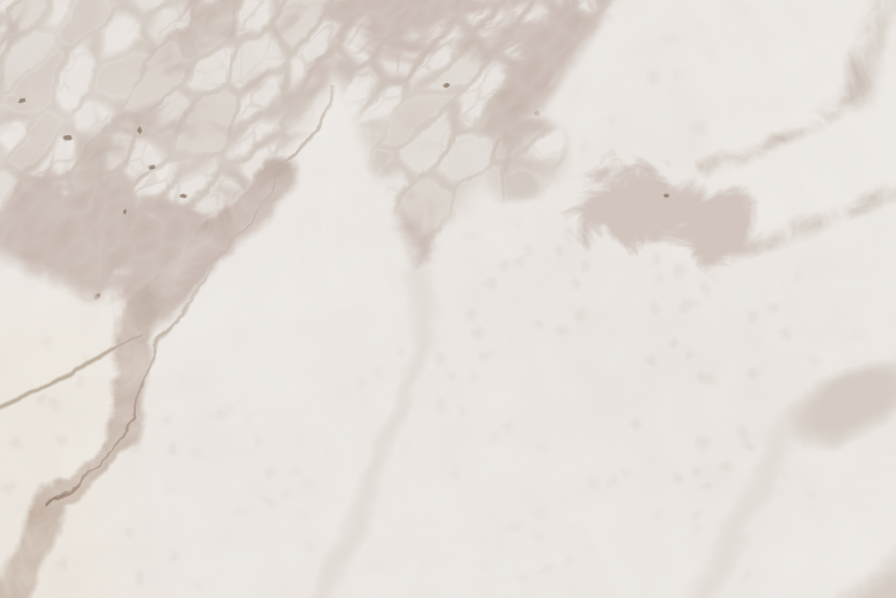
A WebGL 1 fragment shader for this texture:

```glsl
precision highp float;
uniform vec2 u_resolution;

const vec3 WHITE = vec3(0.928, 0.912, 0.898);
const vec3 TAUPE = vec3(0.700, 0.640, 0.580);
const vec3 ROSE = vec3(0.715, 0.635, 0.595);
const vec3 UMBER = vec3(0.470, 0.390, 0.340);

vec2 hash2(vec2 p) {
  vec3 h = fract(vec3(p.xyx) * vec3(0.1031, 0.1030, 0.0973));
  h += dot(h, h.yzx + 33.33);
  return fract((h.xx + h.yz) * h.zy);
}

vec2 rotate(vec2 p, float angle) {
  float c = cos(angle), s = sin(angle);
  return vec2(c * p.x + s * p.y, c * p.y - s * p.x);
}

// Layered, self-bending sines, roughly -1 to 1
float ripples(vec2 p) {
  float sum = 0.0, amp = 0.5;
  for (int i = 0; i < 6; i++) {
    p = rotate(p, 1.1) * 1.75 + 1.7;
    p += 0.7 * sin(p.yx * 0.8 + 0.6);
    sum += amp * sin(p.x) * sin(p.y);
    amp *= 0.62;
  }
  return sum;
}

// Cellular noise: nearest distance, gap to the second, cell random
vec3 cells(vec2 p) {
  vec2 base = floor(p), f = fract(p);
  vec3 r = vec3(8.0, 8.0, 0.0);
  for (int j = -1; j <= 1; j++) {
    for (int i = -1; i <= 1; i++) {
      vec2 o = vec2(float(i), float(j));
      vec2 h = hash2(base + o + 50.0);
      float d = length(o + 0.1 + 0.8 * h - f);
      if (d < r.x) r = vec3(d, r.x, fract(h.x * 7.3 + h.y * 3.1));
      else r.y = min(r.y, d);
    }
  }
  return vec3(r.x, r.y - r.x, r.z);
}

// Signed distance, positive on the left of the line a to b
float side(vec2 p, vec2 a, vec2 b) {
  vec2 d = normalize(b - a);
  return d.x * (p.y - a.y) - d.y * (p.x - a.x);
}

float vein(vec2 p, vec2 a, vec2 b, float width) {
  vec2 d = b - a;
  float t = clamp(dot(p - a, d) / dot(d, d), 0.0, 1.0);
  return 1.0 - smoothstep(0.0, width, length(p - a - d * t));
}

float blotch(vec2 p, vec2 center, vec2 radius, float angle) {
  return 1.0 - length(rotate(p - center, angle) / radius);
}

// Elongated pale clasts in a taupe matrix
float brecciaTone(vec2 p, float patches) {
  vec3 big = cells(rotate(p, 0.88) * vec2(9.0, 19.0));
  vec3 small = cells(rotate(p, 0.75) * vec2(18.0, 34.0));
  float seam = 1.0 - smoothstep(0.02, 0.42, big.y);
  float crack = 1.0 - smoothstep(0.0, 0.35, small.y);
  float clast = 0.06 + 0.36 * big.z * big.z * smoothstep(0.0, 0.25, big.y);
  float tone = max(clast, seam * (0.48 + 0.25 * patches));
  tone = max(tone, crack * (0.26 + 0.3 * patches));
  return mix(tone, 0.56 + 0.12 * small.y, smoothstep(0.0, 0.4, patches + 0.3 * big.z - 0.13));
}

void main() {
  vec2 p = gl_FragCoord.xy / u_resolution.y;
  float soft = ripples(p * 2.3 + 4.0);
  float fine = ripples(p * 19.0);
  vec2 w = p + 0.016 * vec2(ripples(p * 6.0), ripples(p * 6.0 + 9.0));
  w += 0.009 * vec2(fine, ripples(p * 19.0 + 5.0));

  // Ground: clouds and faint grey spots
  vec3 spots = cells(w * 26.0);
  float spot = step(0.72, spots.z) * (1.0 - smoothstep(0.05, 0.42, spots.x));
  float tone = 0.03 + 0.05 * soft + 0.025 * fine + 0.10 * spot * smoothstep(-0.2, 0.4, soft);

  // Broken zone across the top left, with a wedge to the middle
  vec2 fork = vec2(0.24, 0.47), tip = vec2(0.70, 0.54);
  float west = min(side(w, vec2(0.0, 0.56), fork), side(w, fork, vec2(0.57, 0.86)));
  float wedge = min(side(w, vec2(0.57, 0.84), tip), side(w, tip, vec2(1.02, 0.96)));
  float lobe = 0.09 * blotch(w, vec2(0.87, 0.74), vec2(0.09, 0.07), 0.6);
  float zone = smoothstep(-0.012, 0.03, max(max(west, wedge), lobe));
  float patches = ripples(rotate(p, 0.8) * vec2(4.0, 6.5) + 2.0);
  patches += 0.5 * smoothstep(0.16, 0.0, abs(west)) - 0.08;
  tone = mix(tone, brecciaTone(w, patches), zone);

  // Stains on the right
  float stain = blotch(w, vec2(1.07, 0.66), vec2(0.15, 0.075), -0.1);
  stain = max(stain, blotch(w, vec2(1.19, 0.62), vec2(0.09, 0.065), 0.5));
  stain = smoothstep(-0.05, 0.45, stain + 0.45 * fine);
  float shade = smoothstep(0.0, 0.6, blotch(w, vec2(1.42, 0.33), vec2(0.15, 0.065), 0.55));
  shade = max(shade, smoothstep(0.0, 0.05, -side(w, vec2(1.39, 0.0), vec2(1.5, 0.09))));
  tone = max(tone, max(0.50 * stain, 0.40 * shade));

  // Soft pale veins
  float pale = vein(w, tip, vec2(0.71, 0.42), 0.045);
  pale = max(pale, vein(w, vec2(0.71, 0.42), vec2(0.62, 0.20), 0.030));
  pale = max(pale, vein(w, vec2(0.62, 0.20), vec2(0.54, 0.0), 0.035));
  pale = max(pale, vein(w, vec2(1.17, 0.0), vec2(1.31, 0.27), 0.045));
  pale = max(pale, vein(w, vec2(1.31, 0.27), vec2(1.52, 0.41), 0.045));
  float branch = vein(w, vec2(1.18, 0.72), vec2(1.44, 0.84), 0.024);
  branch = max(branch, vein(w, vec2(1.44, 0.84), vec2(1.49, 1.02), 0.045));
  branch = max(branch, vein(w, vec2(1.22, 0.58), vec2(1.52, 0.68), 0.030));
  tone = max(tone, max(0.17 * pale, 0.40 * branch * (0.8 + fine)));

  // Main rose vein, its dark thread and a hairline crack
  vec2 bend = vec2(0.20, 0.27), foot = vec2(0.08, 0.16);
  float trunk = vein(w, fork, vec2(0.46, 0.71), 0.050);
  trunk = max(trunk, vein(w, fork, bend, 0.042));
  trunk = max(trunk, vein(w, bend, foot, 0.030));
  trunk = max(trunk, vein(w, foot, vec2(0.02, 0.0), 0.045));
  trunk = smoothstep(0.0, 0.6, trunk);
  float thread = vein(w, vec2(0.27, 0.43), vec2(0.56, 0.85), 0.007);
  thread = max(thread, vein(w, vec2(0.27, 0.43), bend, 0.007));
  thread = max(thread, vein(w, bend, foot, 0.008));
  float hairline = vein(mix(p, w, 0.35), vec2(-0.02, 0.31), vec2(0.24, 0.44), 0.007);
  tone = max(tone, trunk * (0.60 + 0.2 * fine));
  tone = max(tone, max(thread * (0.85 + 0.6 * soft), 0.85 * hairline));

  // Sparse dark flecks
  vec3 flecks = cells(w * 17.0 + 3.0);
  float fleck = step(0.93, flecks.z) * (1.0 - smoothstep(0.04, 0.15, flecks.x));
  tone = max(tone + 0.05 * fine * zone, 1.3 * fleck * max(zone, stain));

  float rosy = max(max(trunk, stain), zone * smoothstep(-0.1, 0.4, patches));
  vec3 color = mix(WHITE, mix(TAUPE, ROSE, rosy), clamp(tone, 0.0, 1.0));
  color = mix(color, UMBER, clamp(tone - 0.9, 0.0, 0.6));
  float cream = (1.0 - smoothstep(0.1, 0.35, p.x)) * (1.0 - smoothstep(0.4, 0.6, p.y));
  color += vec3(0.008, 0.004, -0.012) * cream;
  gl_FragColor = vec4(color, 1.0);
}
```
